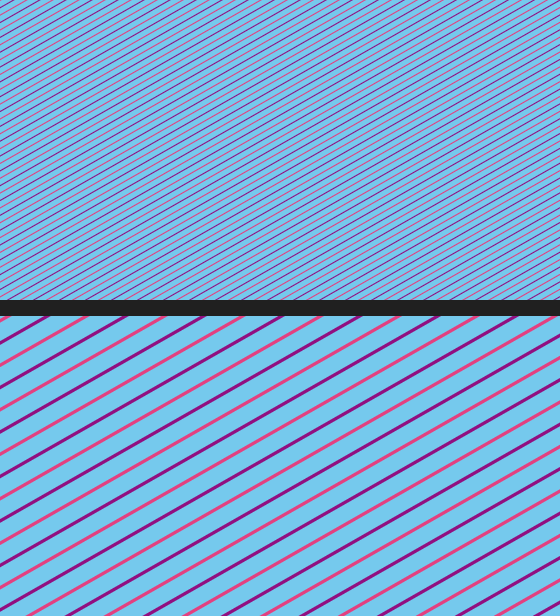
Top: the whole. Bottom: its middle third, enlarged.
Give the GLSL for this pattern, as a WebGL 1 fragment shader.

```glsl
precision highp float;
// Thin diagonal pinstripes, alternately purple and pink, on a sky blue ground.
// The centred canvas is projected on the stripe normal and repeated with fract;
// each line is then blended in by its analytic pixel coverage.

uniform vec2 u_resolution;

const float STRIPE_ANGLE = 0.518;      // radians above horizontal
const float PERIODS = 23.285;          // colour pairs per canvas height
const float CENTRE_PHASE = 0.35;       // phase at the canvas centre
const float LINE_WIDTH = 0.085;        // fraction of one period

const vec3 SKY = vec3(0.46, 0.79, 0.93);
const vec3 PURPLE = vec3(0.57, 0.06, 0.50);
const vec3 PINK = vec3(0.89, 0.25, 0.50);

// Distance to the nearest whole number.
float repeatDistance(float phase) {
  return abs(fract(phase + 0.5) - 0.5);
}

// Share of a pixel's width covered by a line.
float lineCoverage(float dist, float width, float pixel) {
  float left = max(dist - 0.5 * pixel, -0.5 * width);
  float right = min(dist + 0.5 * pixel, 0.5 * width);
  return clamp((right - left) / pixel, 0.0, 1.0);
}

void main() {
  // Height-based units, centred on the canvas.
  vec2 p = (gl_FragCoord.xy - 0.5 * u_resolution) / u_resolution.y;
  vec2 normal = vec2(sin(STRIPE_ANGLE), -cos(STRIPE_ANGLE));
  float phase = dot(p, normal) * PERIODS + CENTRE_PHASE;
  float pixel = PERIODS / u_resolution.y;

  // The two line families sit half a period apart.
  float purpleLine = lineCoverage(repeatDistance(phase), LINE_WIDTH, pixel);
  float pinkLine = lineCoverage(repeatDistance(phase + 0.5), LINE_WIDTH, pixel);

  vec3 color = mix(SKY, PINK, pinkLine);
  color = mix(color, PURPLE, purpleLine);
  gl_FragColor = vec4(color, 1.0);
}
```
